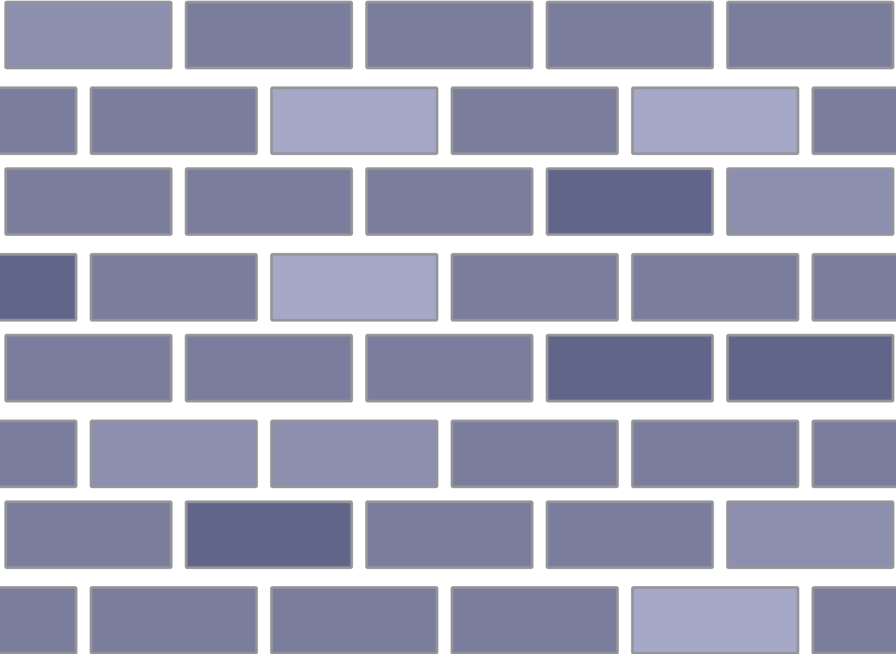
Reproduce this pattern procedurally as a WebGL 2 fragment shader.

```glsl
#version 300 es
precision highp float;
// Running-bond brick wall: slate bricks with thin grey outlines on white mortar.
// Courses are laid in pairs, the second shifted by about half a brick;
// a small modular hash picks the few lighter and darker bricks.

uniform vec2 u_resolution;
out vec4 fragColor;

float roundedBox(vec2 p, vec2 halfSize, float radius) {
    vec2 q = abs(p) - halfSize + radius;
    return length(max(q, 0.0)) + min(max(q.x, q.y), 0.0) - radius;
}

// Integer hash of a brick's column and course, from 0 to 12
float brickHash(float c, float r) {
    return mod(5.0 * c * c + 3.0 * r * r + 7.0 * c * r + 2.0 * c + 0.5, 13.0) - 0.5;
}

vec3 brickColor(float h) {
    if (h < 0.5) return vec3(0.55, 0.56, 0.68);   // mid
    if (h < 1.5) return vec3(0.385, 0.395, 0.54); // dark
    if (h < 2.5) return vec3(0.65, 0.66, 0.78);   // light
    return vec3(0.48, 0.49, 0.61);                // common slate
}

void main() {
    // One unit is the horizontal brick pitch; y runs down from the top
    float pixel = 4.965 / u_resolution.x;
    vec2 p = vec2(gl_FragCoord.x, u_resolution.y - gl_FragCoord.y) * pixel;

    // Find the course and the brick within it
    float y = p.y + 0.032;
    float pair = floor(y / 0.923);
    y -= pair * 0.923;
    float shifted = step(0.465, y);
    float course = 2.0 * pair + shifted;
    float x = p.x + mix(0.010, 0.537, shifted);
    vec2 local = vec2(fract(x) - 0.5, y - mix(0.226, 0.701, shifted));

    // Fill, outline and mortar
    float d = roundedBox(local, vec2(0.466, 0.190), 0.014);
    float soft = 0.8 * pixel;
    vec3 color = brickColor(brickHash(floor(x), course));
    color = mix(color, vec3(0.58, 0.58, 0.60), smoothstep(-soft, soft, d + 0.015));
    color = mix(color, vec3(1.0), smoothstep(-soft, soft, d));
    fragColor = vec4(color, 1.0);
}
```
